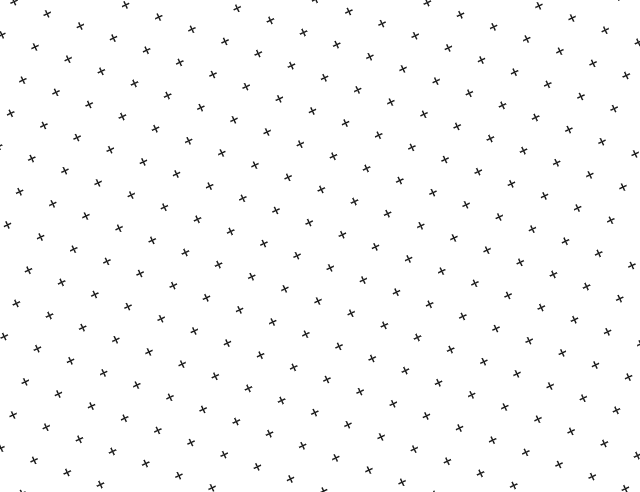
This pattern is drawn by a Shadertoy shader. Its source:

```glsl
// Small dark crosses on a tilted square grid over a white ground.

// Lengths are fractions of the canvas height.
#define SPACING     0.07177
#define TILT_DEG    20.11
#define GRID_ORIGIN vec2(-0.0467, -0.0198)
#define ARM_LENGTH  0.0080
#define HALF_STROKE 0.00148
#define INK         vec3(0.10)
#define PAPER       vec3(1.0)

// Rotates a point clockwise by the given angle.
vec2 rotateClockwise(vec2 p, float angle) {
    float c = cos(angle), s = sin(angle);
    return vec2(c * p.x + s * p.y, c * p.y - s * p.x);
}

float boxDistance(vec2 p, vec2 halfSize) {
    vec2 d = abs(p) - halfSize;
    return length(max(d, 0.0)) + min(max(d.x, d.y), 0.0);
}

// The longer component always lies along the nearer arm.
float crossDistance(vec2 p) {
    p = abs(p);
    if (p.y > p.x) p = p.yx;
    return boxDistance(p, vec2(ARM_LENGTH, HALF_STROKE));
}

void mainImage(out vec4 fragColor, in vec2 fragCoord) {
    float pixel = 1.0 / iResolution.y;
    vec2 p = (fragCoord - 0.5 * iResolution.xy) * pixel - GRID_ORIGIN;

    // Tilted grid: rows fall to the right, one cross per cell.
    vec2 grid = rotateClockwise(p, -radians(TILT_DEG));
    vec2 cell = grid - SPACING * floor(grid / SPACING + 0.5);

    // Arms follow the diagonals of the cell.
    float d = crossDistance(rotateClockwise(cell, radians(45.0)));
    float coverage = clamp(0.5 - d / pixel, 0.0, 1.0);

    fragColor = vec4(mix(PAPER, INK, coverage), 1.0);
}
```
